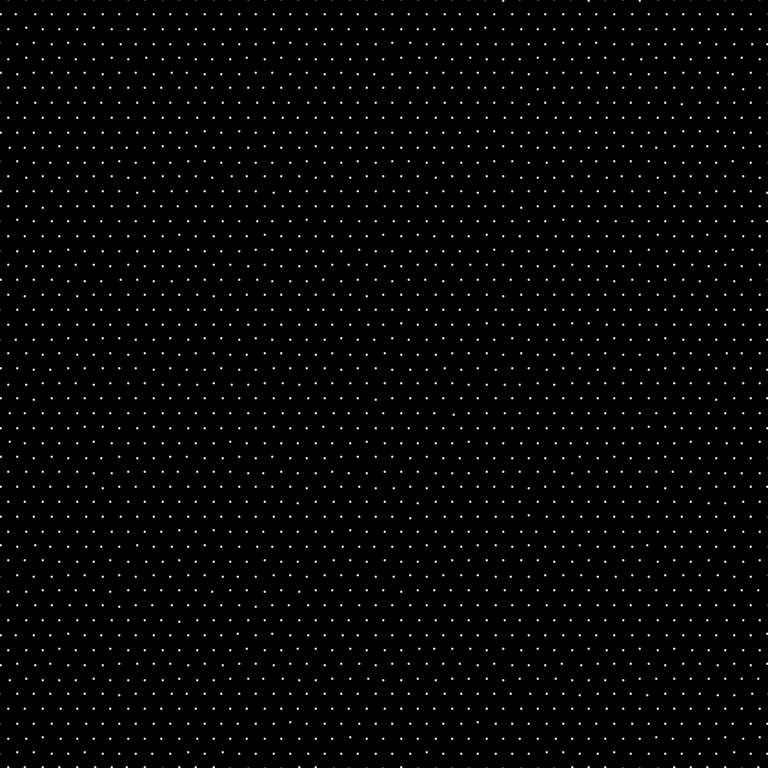
This pattern is drawn by a Shadertoy shader. Its source:

```glsl
const float COLUMNS = 45.0;                 // dots across the canvas
const float ROW_RATIO = 0.8660254;          // row pitch over column pitch, triangular lattice
const float JITTER = 0.053;                 // largest drift, in column pitches
const float SNAP_STEPS = 512.0;             // fine grid that dot centres settle on
const float CORE_RADIUS = 0.2;              // solid part of a dot, in snap steps
const float HALO_RADIUS = 1.24;             // outer end of the soft edge, in snap steps
const vec3 BACKGROUND = vec3(0.0);
const vec3 DOT_COLOUR = vec3(1.0);

vec2 hash22(vec2 p) {
    vec3 q = fract(p.xyx * vec3(0.1031, 0.1030, 0.0973));
    q += dot(q, q.yzx + 33.33);
    return fract((q.xx + q.yz) * q.zy);
}

// Index of the closest lattice site; even rows are shifted by half a column
vec2 nearestSite(vec2 p, out float rowShift) {
    float row = round(p.y / ROW_RATIO);
    rowShift = 0.5 * (1.0 - mod(row, 2.0));
    return vec2(round(p.x - rowShift), row);
}

// Triangular distribution in -1..1, so most dots stay close to their site
vec2 siteDrift(vec2 site) {
    return hash22(site + 17.0) + hash22(site + 131.0) - 1.0;
}

void mainImage(out vec4 fragColor, in vec2 fragCoord) {
    vec2 uv = fragCoord / iResolution.y;

    // Lattice site with a small random drift
    float rowShift;
    vec2 site = nearestSite(uv * COLUMNS, rowShift);
    vec2 centre = vec2(site.x + rowShift, site.y * ROW_RATIO);
    centre += JITTER * siteDrift(site);

    // Settle the centre on the fine grid
    vec2 snapped = floor(centre / COLUMNS * SNAP_STEPS) + 0.5;

    // Soft round dot
    float dist = length(uv * SNAP_STEPS - snapped);
    float dotMask = 1.0 - smoothstep(CORE_RADIUS, HALO_RADIUS, dist);

    fragColor = vec4(mix(BACKGROUND, DOT_COLOUR, dotMask), 1.0);
}
```
